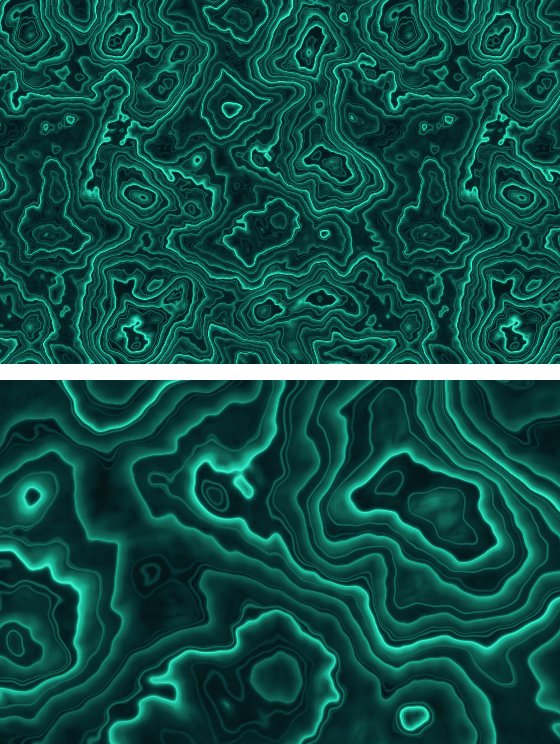
Top: the whole. Bottom: its middle third, enlarged.
A WebGL 2 fragment shader for this texture:

```glsl
#version 300 es
precision highp float;
// Polished malachite: jagged mineral contour bands on a seamless square tile.
uniform vec2 u_resolution;
out vec4 outColor;

const float TILE_SIZE = 1.04;      // tile side, in canvas heights
const float BAND_COUNT = 8.0;      // bands per unit of mineral height
const float TYPICAL_SLOPE = 38.0;  // bands crossed per canvas height

const vec3 DEEP = vec3(0.014, 0.085, 0.095);
const vec3 SHADE = vec3(0.02, 0.18, 0.18);
const vec3 TEAL = vec3(0.06, 0.37, 0.315);
const vec3 MINT = vec3(0.10, 0.70, 0.575);
const vec3 GLOW = vec3(0.22, 0.95, 0.81);

float hash1(float n) {
    return fract(sin(n * 12.9898 + 4.137) * 4375.85);
}

vec2 gradientAt(vec2 cell, float period, float seed) {
    cell = mod(cell, period);
    float turn = fract(sin(dot(cell, vec2(127.1, 311.7)) + seed * 17.3) * 4375.85);
    return vec2(cos(turn * 6.28318), sin(turn * 6.28318));
}

// Gradient noise that wraps after a whole number of cells.
float tiledNoise(vec2 uv, float period, float seed) {
    vec2 p = uv * period;
    vec2 cell = floor(p);
    vec2 f = p - cell;
    vec2 w = f * f * f * (f * (f * 6.0 - 15.0) + 10.0);
    vec2 e = vec2(1.0, 0.0);
    float a = dot(gradientAt(cell, period, seed), f);
    float b = dot(gradientAt(cell + e.xy, period, seed), f - e.xy);
    float c = dot(gradientAt(cell + e.yx, period, seed), f - e.yx);
    float d = dot(gradientAt(cell + e.xx, period, seed), f - e.xx);
    return mix(mix(a, b, w.x), mix(c, d, w.x), w.y);
}

float tiledFbm(vec2 uv, float period, float gain, float seed) {
    float sum = 0.0;
    float amplitude = 1.0;
    for (int octave = 0; octave < 5; octave++) {
        sum += amplitude * tiledNoise(uv, period, seed + float(octave));
        period *= 2.0;
        amplitude *= gain;
    }
    return sum;
}

// Bends the tile so that the rings become lobed.
vec2 warpTile(vec2 uv, float amount) {
    return uv + amount * vec2(tiledNoise(uv, 5.0, 21.0), tiledNoise(uv, 5.0, 34.0));
}

// Brightness of the line that opens a band; some are faint.
float lineStrength(float band) {
    return mix(0.42, 1.15, smoothstep(0.1, 0.85, hash1(band)));
}

// A crisp edge on one side and a fading tail on the other.
float bandEdges(float band, float f, float slope, float pixel) {
    float tail = mix(0.004, 0.0085, hash1(band + 40.0));
    float crisp = max(0.0013, 0.6 * pixel);
    float fading = lineStrength(band) * exp(-f / (slope * tail));
    float rising = lineStrength(band + 1.0) * exp(-(1.0 - f) / (slope * crisp));
    return max(fading, rising);
}

float hairline(float band, float f, float slope, float pixel, float seed) {
    float position = mix(0.35, 0.85, hash1(band + seed));
    float width = max(0.0011, 0.7 * pixel);
    float d = (f - position) / (slope * width);
    return mix(0.12, 0.45, hash1(band + seed + 7.0)) * exp(-d * d);
}

vec3 mineralColor(float tone) {
    vec3 color = mix(DEEP, SHADE, smoothstep(0.0, 0.16, tone));
    color = mix(color, TEAL, smoothstep(0.12, 0.46, tone));
    color = mix(color, MINT, smoothstep(0.4, 0.85, tone));
    return mix(color, GLOW, smoothstep(0.8, 1.25, tone));
}

void main() {
    float pixel = 1.0 / u_resolution.y;
    vec2 uv = gl_FragCoord.xy * pixel / TILE_SIZE;

    // Mineral height and its steepness
    float level = BAND_COUNT * tiledFbm(warpTile(uv, 0.045), 4.0, 0.38, 3.0);
    float steepness = length(vec2(dFdx(level), dFdy(level))) / pixel;
    float slope = mix(TYPICAL_SLOPE, steepness, 0.65);

    // Bands and the fine lines between them
    float band = floor(level);
    float f = level - band;
    float cloud = tiledNoise(uv, 7.0, 55.0);
    float tone = bandEdges(band, f, slope, pixel) * (1.0 + 0.55 * cloud);
    tone = max(tone, hairline(band, f, slope, pixel, 60.0));
    tone = max(tone, hairline(band, f, slope, pixel, 80.0));

    // Dark body with mottled grain
    float body = mix(0.01, 0.14, hash1(band + 15.0));
    float grain = tiledFbm(uv, 32.0, 0.7, 90.0);
    tone += body * (1.0 - 0.5 * f) + 0.045 * grain;
    outColor = vec4(mineralColor(max(tone, 0.0)), 1.0);
}
```
